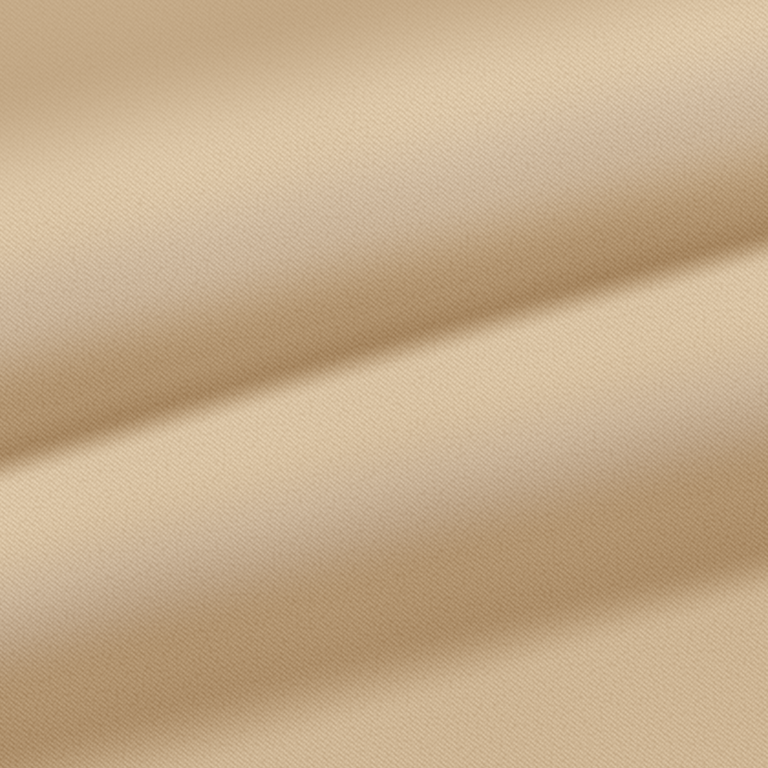
Write a Shadertoy shader that draws this texture.

```glsl
#define FOLD_SLOPE 0.29
#define TWILL_COUNT 185.0
#define THREAD_COUNT 210.0
#define GRAIN_COUNT 230.0
#define TWILL_DEPTH 0.085
#define THREAD_DEPTH 0.045
#define GRAIN_DEPTH 0.16
#define SHADOW_COLOR vec3(0.605, 0.470, 0.315)
#define LIGHT_COLOR vec3(0.890, 0.810, 0.690)
#define COOL_TINT vec3(-0.012, -0.002, 0.022)

const float TAU = 6.2831853;

vec2 hash2(vec2 cell) {
    vec3 p = fract(cell.xyx * vec3(0.1031, 0.1030, 0.0973));
    p += dot(p, p.yzx + 33.33);
    return fract((p.xx + p.yz) * p.zy);
}

// Distance to the nearest scattered fibre point
float cellular(vec2 p) {
    vec2 cell = floor(p);
    vec2 local = fract(p);
    float nearest = 2.0;
    for (int j = -1; j <= 1; j++) {
        for (int i = -1; i <= 1; i++) {
            vec2 offset = vec2(i, j);
            vec2 delta = offset + hash2(cell + offset) - local;
            nearest = min(nearest, dot(delta, delta));
        }
    }
    return sqrt(nearest);
}

// Brightness across the folds; s grows downward from the top left
float foldLight(float s, float x) {
    float ridge = s - 0.045 * x;
    float turn = s - 0.025 * x;
    float light = 0.58 - 0.03 * smoothstep(0.0, 0.12, ridge);
    // Upper roll and its underside
    light += 0.34 * smoothstep(0.11, 0.27, ridge);
    light -= 0.23 * smoothstep(0.28, 0.46, turn);
    light -= 0.37 * smoothstep(0.42, 0.54, turn);
    light -= 0.15 * smoothstep(0.55, 0.60, s);
    // Sharp crease, then the middle roll
    light += 0.72 * smoothstep(0.587, 0.638, s);
    light -= 0.20 * smoothstep(0.67, 0.82, s);
    light -= 0.35 * smoothstep(0.77, 0.91, s);
    light -= 0.07 * smoothstep(0.91, 1.00, s);
    // Lower crease softens toward the left
    float spread = mix(0.065, 0.035, x);
    light += 0.46 * smoothstep(1.035 - spread, 1.035 + spread, s);
    return light;
}

// Diagonal twill ribs broken by crossing threads and loose fibres
float weave(vec2 p, float s) {
    float drift = 0.35 * sin(9.0 * p.x + 4.0 * p.y) + 0.25 * sin(23.0 * s);
    float ribs = sin(TAU * TWILL_COUNT * dot(p, vec2(0.60, 0.80)) + drift);
    float threads = sin(TAU * THREAD_COUNT * p.x + drift)
                  * sin(TAU * THREAD_COUNT * 0.8 * p.y);
    float resolved = smoothstep(1.8, 2.6, iResolution.y / THREAD_COUNT);
    float fibre = cellular(p * GRAIN_COUNT) - 0.48;
    return resolved * (TWILL_DEPTH * ribs + THREAD_DEPTH * threads
                     - GRAIN_DEPTH * fibre);
}

void mainImage(out vec4 fragColor, in vec2 fragCoord) {
    vec2 uv = fragCoord / iResolution.xy;
    vec2 p = fragCoord / iResolution.y;
    float s = 1.0 - uv.y + FOLD_SLOPE * uv.x;
    s += 0.004 * sin(3.14159 * uv.x);

    // Slow unevenness of the cloth
    float sway = sin(7.0 * p.x - 11.0 * p.y) + sin(17.0 * p.x + 5.0 * p.y);
    float light = foldLight(s, uv.x) + 0.008 * sway;

    // The far cloth at the top is out of focus
    float focus = mix(0.45, 1.0, smoothstep(0.17, 0.34, s));
    light += focus * weave(p, s);

    vec3 color = mix(SHADOW_COLOR, LIGHT_COLOR, clamp(light, -0.1, 1.12));

    // Cooler half tones where each roll turns away from the light
    float halfTone = smoothstep(0.30, 0.41, s) * (1.0 - smoothstep(0.43, 0.53, s))
                   + smoothstep(0.70, 0.80, s) * (1.0 - smoothstep(0.82, 0.91, s));
    color += COOL_TINT * halfTone;
    fragColor = vec4(color, 1.0);
}
```
